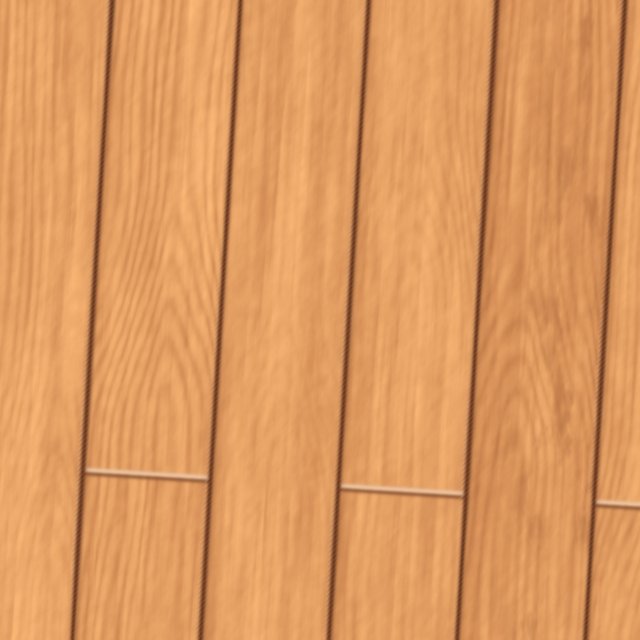
Reproduce this texture procedurally as a Shadertoy shader.

```glsl
// A floor of narrow, slightly tilted wooden planks with dark seams and pale butt joints.
// Each plank is cut from a noisy cone of growth rings, which gives arches and streaks;
// fibres, speckle and blotches are layered on top as one tone value.

const float PITCH = 0.2004;       // plank width
const float FIRST_SEAM = 0.113;   // first seam at the lower edge
const float SKEW = 0.0625;        // tilt of the whole floor
const float JOINT = 0.273;        // height of the butt joints
const float RING_SPACING = 0.0165;
const float RING_TAPER = 0.2;
const float ARCH_LENGTH = 0.4;    // stretch over which the rings close into arches
const float SEAM_HALF = 0.0043;
const float TWIST = 128.0;        // ripples along a seam
const float TAU = 6.28319;

const vec3 DEEP_WOOD = vec3(0.755, 0.475, 0.275);
const vec3 LIGHT_WOOD = vec3(0.965, 0.698, 0.446);
const vec3 BLOTCH_WOOD = vec3(0.64, 0.38, 0.22);
const vec3 SEAM_DARK = vec3(0.38, 0.20, 0.11);
const vec3 SEAM_BROWN = vec3(0.56, 0.33, 0.20);
const vec3 JOINT_PALE = vec3(0.92, 0.77, 0.64);
const vec3 JOINT_DARK = vec3(0.52, 0.31, 0.19);

// Per plank, left to right: tone, ring strength, axis and top of the arches
const float TONE[6] = float[6](0.71, 0.72, 0.66, 0.70, 0.53, 0.70);
const float RINGS[6] = float[6](0.80, 0.95, 0.30, 0.50, 0.75, 0.75);
const float AXIS[6] = float[6](0.81, 0.67, 0.50, 0.42, 0.30, 0.90);
const float ARCH_TOP[6] = float[6](0.45, 0.75, 0.60, 0.90, 0.70, 0.40);

float hash(vec2 p) {
    vec3 q = fract(p.xyx * 0.1031);
    q += dot(q, q.yzx + 33.33);
    return fract((q.x + q.y) * q.z);
}

float noise(vec2 p) {
    vec2 i = floor(p), f = fract(p);
    f = f * f * (3.0 - 2.0 * f);
    return mix(mix(hash(i), hash(i + vec2(1, 0)), f.x),
               mix(hash(i + vec2(0, 1)), hash(i + vec2(1, 1)), f.x), f.y);
}

float fbm(vec2 p) {
    float sum = 0.0, gain = 0.5;
    for (int i = 0; i < 4; i++) {
        sum += gain * noise(p);
        p = p * 2.03 + 17.1;
        gain *= 0.5;
    }
    return sum / 0.9375;
}

// Bell-shaped line around zero
float softLine(float d, float halfWidth) {
    float w = max(halfWidth, 1.0 / iResolution.y);
    return exp(-d * d / (w * w));
}

// Growth rings around the plank axis, narrowing to an arch at the given height
float growthRings(vec2 p, float strength, float archTop, float seed) {
    float warp = (noise(vec2(p.x * 10.0, p.y * 3.5) + seed) - 0.5) * 0.03;
    float rise = smoothstep(archTop - ARCH_LENGTH, archTop, p.y) * ARCH_LENGTH;
    float radius = length(vec2(p.x + warp, 0.018)) + RING_TAPER * rise;
    radius += 0.010 * noise(vec2(p.x * 45.0, p.y * 6.0) + seed);
    float patches = smoothstep(0.2, 0.7, noise(vec2(p.x * 14.0, p.y * 3.0) + seed + 5.0));
    float wave = sin(TAU * radius / RING_SPACING);
    return (wave - 0.3 * wave * wave) * strength * mix(0.45, 1.0, patches);
}

vec3 wood(float u, float along, int plank, float seed, float lower) {
    vec2 p = vec2((u - AXIS[plank]) * PITCH, along);
    float streak = fbm(vec2(p.x * 60.0, p.y * 2.5) + seed) - 0.5;
    float fibre = noise(vec2(p.x * 120.0 + 3.0 * streak, p.y * 8.0) + seed) - 0.5;
    float speckle = fbm(vec2(p.x * 100.0 - p.y * 30.0, p.y * 50.0) + seed) - 0.5;
    float cloud = fbm(vec2(p.x * 9.0, p.y * 4.0) + seed + 9.0) - 0.5;

    float tone = TONE[plank] - 0.08 * lower;
    tone += 0.16 * growthRings(p, RINGS[plank], ARCH_TOP[plank], seed);
    tone += 0.50 * streak + 0.26 * fibre + 0.30 * speckle + 0.18 * cloud;
    tone -= 0.10 * (1.0 - smoothstep(0.05, 0.2, u));

    // Smooth planks carry one wavering pale streak along their axis
    float waver = 0.025 * (noise(vec2(along * 5.0, seed)) - 0.5);
    tone += 0.22 * smoothstep(0.5, 0.3, RINGS[plank]) * softLine(p.x + waver, 0.016);
    vec3 color = mix(DEEP_WOOD, LIGHT_WOOD, clamp(tone, -0.3, 1.1));

    // Small dark blotches gather on the deeper-toned planks
    float blotch = smoothstep(0.54, 0.8, fbm(vec2(u * 7.0, along * 14.0) + seed));
    float deep = 1.0 - smoothstep(0.54, 0.65, TONE[plank]);
    return mix(color, BLOTCH_WOOD, 0.45 * blotch * deep * smoothstep(0.1, 0.8, u));
}

void mainImage(out vec4 fragColor, in vec2 fragCoord) {
    vec2 p = fragCoord / iResolution.xy;
    float across = (p.x - SKEW * p.y - FIRST_SEAM) / PITCH;
    float along = p.y + SKEW * p.x;
    float column = floor(across);
    int plank = clamp(int(column) + 1, 0, 5);

    // Every second plank is split by a butt joint
    float jointed = 1.0 - mod(column, 2.0);
    float lower = jointed * step(along, JOINT);
    float seed = 40.0 + column * 7.3 + lower * 31.0;
    vec3 color = wood(fract(across), along, plank, seed, lower);

    // Butt joint: pale edge over a soft shadow
    float rise = along - JOINT;
    color = mix(color, JOINT_DARK, 0.75 * jointed * softLine(rise + 0.0045, 0.0042));
    color = mix(color, JOINT_PALE, 0.9 * jointed * softLine(rise - 0.0015, 0.0038));

    // Seam: soft shadow, worn pale left edge, rippled dark core
    float nearest = floor(across + 0.5);
    float side = (across - nearest) * PITCH;
    float wear = noise(vec2(nearest * 5.7, along * 6.0));
    float ripple = 0.5 + 0.5 * sin(TAU * TWIST * (along - side));
    color = mix(color, SEAM_BROWN, 0.2 * softLine(side, 0.009));
    color = mix(color, JOINT_PALE, 0.4 * wear * ripple * softLine(side + 0.006, 0.003));
    vec3 core = mix(SEAM_DARK, SEAM_BROWN, 0.35 * ripple);
    float halfWidth = SEAM_HALF * mix(0.85, 1.15, wear);
    color = mix(color, core, 0.95 * softLine(side, halfWidth));

    fragColor = vec4(color, 1.0);
}
```
